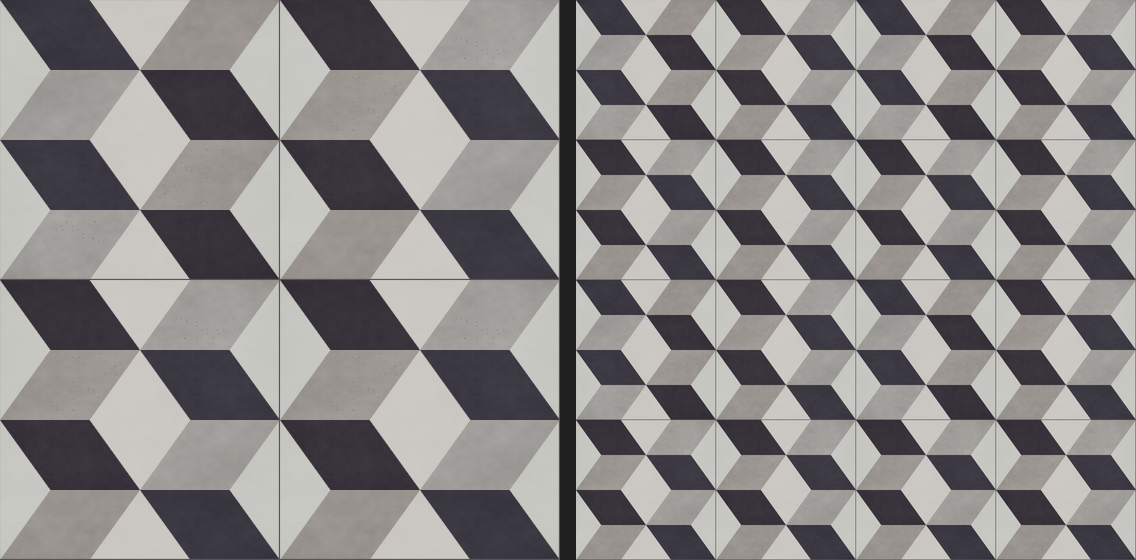
Left, the tile; right, the same tile 2 across and 2 down.
This pattern is drawn by a WebGL 2 fragment shader. Its source:

```glsl
#version 300 es
precision highp float;
// Cement tiles, two by two, printed with a tumbling block pattern: two zigzag
// columns per tile, half a zigzag out of step, cut into dark and grey rhomboids.
// Wrapping value noise gives the mottled wear; thin grout separates the tiles.

uniform vec2 u_resolution;
out vec4 outColor;

const float TILES = 2.0;           // tiles across and down
const float ROWS = 4.0;            // rhomboid rows per tile
const float BAND_WIDTH = 0.32;     // rhomboid width, in tiles
const float LEAN = 0.18;           // sideways shift over one row, in tiles
const float GROUT_HALF = 0.0021;   // half the grout width, in tiles
const float GROUT_SHIFT = 0.0019;  // grout centre before the tile edge

const vec3 CREAM_WARM = vec3(0.795, 0.782, 0.767);
const vec3 CREAM_COOL = vec3(0.780, 0.780, 0.762);
const vec3 GREY_WARM = vec3(0.612, 0.588, 0.575);
const vec3 GREY_COOL = vec3(0.632, 0.622, 0.608);
const vec3 DARK_WARM = vec3(0.216, 0.196, 0.224);
const vec3 DARK_COOL = vec3(0.229, 0.219, 0.256);
const vec3 GROUT = vec3(0.34, 0.335, 0.32);
const vec3 STAIN = vec3(0.46, 0.41, 0.37);

float hash(vec2 p) {
  return fract(sin(dot(p, vec2(127.1, 311.7))) * 43758.5453);
}

// Value noise that repeats every "period" cells.
float noise(vec2 p, vec2 period) {
  vec2 i = floor(p), f = fract(p);
  f = f * f * (3.0 - 2.0 * f);
  vec2 a = mod(i, period), b = mod(i + 1.0, period);
  return mix(mix(hash(a), hash(vec2(b.x, a.y)), f.x),
             mix(hash(vec2(a.x, b.y)), hash(b), f.x), f.y);
}

// Layered noise over one tile, centred on zero.
float mottle(vec2 p, vec2 cells) {
  float sum = 0.0, weight = 0.5;
  for (int i = 0; i < 5; i++) {
    sum += weight * (noise(p * cells, cells) - 0.5);
    cells *= 2.0;
    weight *= 0.6;
  }
  return sum;
}

// Sparse pits, a little wider than tall, one at most in each cell.
float pits(vec2 p, vec2 cells, float density) {
  vec2 q = p * cells, id = mod(floor(q), cells);
  vec2 centre = 0.3 + 0.4 * vec2(hash(id + 3.1), hash(id + 7.7));
  float radius = mix(0.1, 0.26, hash(id + 5.3));
  float spot = 1.0 - smoothstep(0.3 * radius, radius, length(fract(q) - centre));
  return spot * step(hash(id + 11.9), density);
}

// Coverage of a shape from its signed distance.
float fill(float d, float pixel) {
  return clamp(0.5 - d / pixel, 0.0, 1.0);
}

// Signed distance to the zigzag column; x in 0..0.5 tile, row counted down.
float zigzag(float x, float row) {
  float swing = 1.0 - abs(mod(row, 2.0) - 1.0);
  float slope = LEAN * ROWS;
  float across = abs(x - LEAN * swing - 0.5 * BAND_WIDTH) - 0.5 * BAND_WIDTH;
  return across / sqrt(1.0 + slope * slope);
}

// Signed distance to the even rows, in tiles.
float evenRows(float row) {
  return (abs(mod(row + 0.5, 2.0) - 1.0) - 0.5) / ROWS;
}

// Signed distance to the grout grid, in tiles.
float groutGrid(vec2 p) {
  vec2 d = abs(fract(p + GROUT_SHIFT + 0.5) - 0.5);
  return min(d.x, d.y) - GROUT_HALF;
}

void main() {
  vec2 uv = gl_FragCoord.xy / u_resolution;
  vec2 p = vec2(uv.x, 1.0 - uv.y) * TILES;
  float pixel = TILES / min(u_resolution.x, u_resolution.y);
  vec2 id = mod(floor(p), TILES), t = fract(p);

  // Every tile carries the same print; the top left one is laid half a turn round.
  vec2 print = id == vec2(0.0) ? 1.0 - t : t;
  float cool = step(0.5, print.x);

  // Block pattern masks
  float column = floor(t.x * 2.0);
  float row = t.y * ROWS + column;
  float band = fill(zigzag(t.x - 0.5 * column, row), pixel);
  float darkRow = fill(evenRows(row), pixel);

  // Wear: broad clouds, fine grain and pits
  float clouds = mottle(print, vec2(5.0, 6.0));
  float grain = mottle(print + 0.37, vec2(40.0, 48.0));
  float patches = smoothstep(0.4, 0.75, noise(print * 6.0, vec2(6.0)));
  float pitting = patches * pits(print, vec2(52.0, 70.0), 0.22);

  // Pigments
  vec3 cream = mix(CREAM_COOL, CREAM_WARM, smoothstep(0.42, 0.12, abs(print.x - 0.5)));
  cream += 0.028 * clouds + 0.012 * grain;
  vec3 grey = mix(GREY_WARM, GREY_COOL, cool) + 0.085 * clouds + 0.04 * grain;
  grey = mix(grey, STAIN, 0.5 * pitting);
  vec3 dark = mix(DARK_WARM, DARK_COOL, cool) + 0.045 * clouds + 0.03 * grain;
  dark -= 0.04 * pitting;

  vec3 color = mix(cream, mix(grey, dark, darkRow), band);
  color += 0.01 * (hash(id + 2.3) - 0.5);
  color = mix(color, GROUT, fill(groutGrid(p), pixel));
  outColor = vec4(color, 1.0);
}
```
